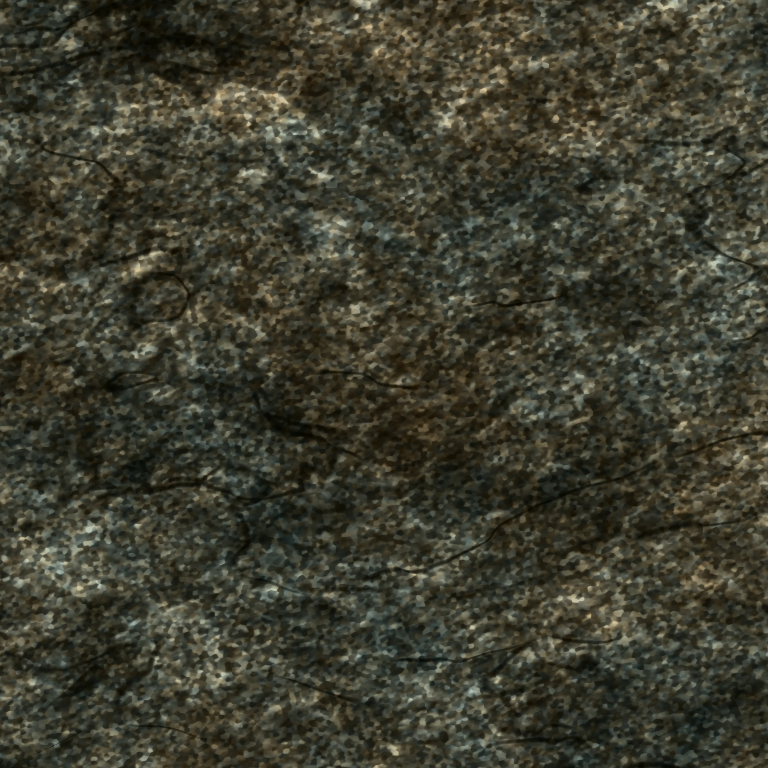
Give the GLSL for this texture, as a Shadertoy shader.

```glsl
const float MEDIAN_TONE = 0.236;
const float PATCH_CONTRAST = 0.30;
const float ROCK_CONTRAST = 0.27;
const float RELIEF_CONTRAST = 0.28;
const float COARSE_GRAIN_CONTRAST = 0.34;
const float FINE_GRAIN_CONTRAST = 0.56;
const float CRACK_DEPTH = 0.85;
const float CRACK_WIDTH = 0.045;

const float COARSE_GRAIN_FREQ = 105.0;
const float FINE_GRAIN_FREQ = 205.0;
const float CELL_SHARPNESS = 6.5;
const vec2 STRATA_STRETCH = vec2(0.58, 1.0);
const vec2 GRAIN_STRETCH = vec2(0.78, 1.0);
const vec2 LIGHT_OFFSET = vec2(-0.0015, 0.0045);

const vec3 WARM_TINT = vec3(0.022, 0.0, -0.016);
const vec3 COOL_TINT = vec3(-0.024, 0.002, 0.020);
const vec3 GRAIN_TINT = vec3(0.022, 0.0, -0.022);

vec3 hash3(vec2 cell) {
    vec3 q = fract(cell.xyx * vec3(0.1031, 0.1030, 0.0973));
    q += dot(q, q.yxz + 33.33);
    return fract((q.xxy + q.yzz) * q.zyx);
}

mat2 rotation(float angle) {
    float c = cos(angle), s = sin(angle);
    return mat2(c, s, -s, c);
}

// Cellular noise: random cell values blended by distance, from -1 to 1
float cellNoise(vec2 p) {
    vec2 base = floor(p);
    float total = 0.0, weights = 0.0;
    for (int y = -1; y <= 1; y++) {
        for (int x = -1; x <= 1; x++) {
            vec2 cell = base + vec2(x, y);
            vec3 rnd = hash3(cell + 57.0);
            vec2 d = cell + rnd.xy - p;
            float w = exp(-CELL_SHARPNESS * dot(d, d));
            total += w * (2.0 * rnd.z - 1.0);
            weights += w;
        }
    }
    return total / weights;
}

// Layered sines bend the strata
vec2 warp(vec2 p) {
    vec2 bend = vec2(0.0);
    float freq = 7.0, amp = 0.022;
    for (int i = 0; i < 4; i++) {
        bend += amp * sin(freq * p.yx * vec2(1.0, 0.8) + bend.yx * freq + vec2(1.3, 4.1) * float(i + 1));
        freq *= 2.1;
        amp *= 0.46;
    }
    return p + bend;
}

// Octaves of flattened lumps, each tilted a little differently
float rockHeight(vec2 p) {
    float sum = 0.0, freq = 7.0, amp = 1.0;
    for (int i = 0; i < 4; i++) {
        float tilt = 0.18 + 0.22 * sin(2.4 * float(i));
        vec2 q = rotation(-tilt) * p * STRATA_STRETCH * freq;
        sum += amp * cellNoise(q + 19.0 * float(i));
        freq *= 2.1;
        amp *= 0.93;
    }
    return sum;
}

// Thin broken contours that run mostly sideways
float cracks(vec2 p) {
    float result = 0.0;
    for (int i = 0; i < 3; i++) {
        float seed = 31.0 * float(i + 1);
        vec2 q = rotation(0.12 * float(i) - 0.2) * p;
        float level = cellNoise(q * vec2(2.6, 8.0) + seed);
        level += 0.22 * cellNoise(q * vec2(18.0, 30.0) + seed);
        float line = 1.0 - smoothstep(0.2 * CRACK_WIDTH, 2.0 * CRACK_WIDTH, abs(level));
        float mask = smoothstep(0.1, 0.6, cellNoise(q * vec2(6.0, 9.0) - seed + 90.0));
        result = max(result, line * mask);
    }
    return result;
}

void mainImage(out vec4 fragColor, in vec2 fragCoord) {
    vec2 uv = fragCoord / iResolution.y;
    vec2 p = warp(uv);

    // Large and medium shading
    float patches = cellNoise(p * vec2(2.6, 4.2) + 5.0);
    float height = rockHeight(p);
    float relief = height - rockHeight(p + LIGHT_OFFSET);

    // Sandy grain
    vec2 grainPos = rotation(-0.25) * uv * GRAIN_STRETCH;
    float coarse = cellNoise(grainPos * COARSE_GRAIN_FREQ);
    float fine = cellNoise(grainPos * FINE_GRAIN_FREQ + 300.0);

    // Exposure is summed in log space, which gives sparse bright grains
    float exposure = PATCH_CONTRAST * patches + ROCK_CONTRAST * height
        + RELIEF_CONTRAST * relief + COARSE_GRAIN_CONTRAST * coarse
        + FINE_GRAIN_CONTRAST * fine - CRACK_DEPTH * cracks(p);
    float tone = clamp(MEDIAN_TONE * exp(exposure), 0.035, 0.78);

    // Olive ramp with warm and cool mineral stains
    vec3 color = vec3(tone, tone * 0.99 - 0.006, tone * 0.88 - 0.038);
    float stain = cellNoise(p * vec2(4.0, 6.0) + 140.0) + 0.6 * cellNoise(p * 17.0 + 70.0);
    float tintGrain = cellNoise(grainPos * 130.0 + 500.0);
    float tintScale = 0.5 + 2.0 * tone;
    color += tintScale * (WARM_TINT * max(stain, 0.0) + COOL_TINT * max(-stain, 0.0));
    color += tintScale * GRAIN_TINT * tintGrain;

    fragColor = vec4(clamp(color, 0.0, 1.0), 1.0);
}
```
